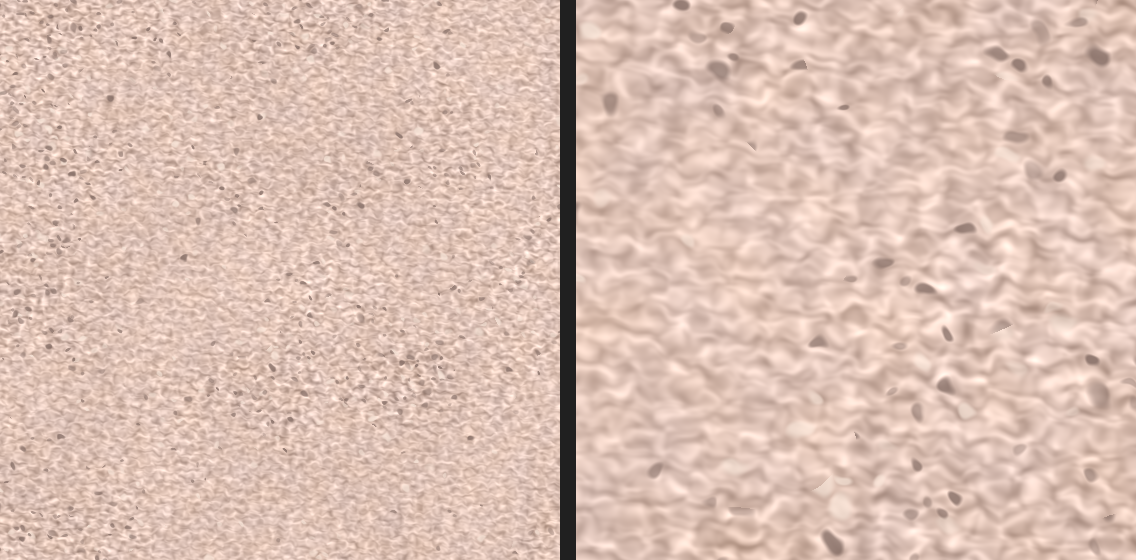
Left: the whole. Right: its middle third, enlarged.
Write a WebGL 2 fragment shader that draws this texture.

```glsl
#version 300 es
precision highp float;

uniform vec2 u_resolution;
out vec4 fragColor;

float hash(vec2 p) {
    return fract(sin(dot(p, vec2(127.1, 311.7))) * 43758.5453);
}

mat2 rotate(float angle) {
    float c = cos(angle), s = sin(angle);
    return mat2(c, s, -s, c);
}

float cornerSlope(vec2 cell, vec2 offset) {
    float angle = 6.28318 * hash(cell);
    return dot(vec2(cos(angle), sin(angle)), offset);
}

// Gradient noise centred on zero
float noise(vec2 p) {
    vec2 i = floor(p), f = fract(p);
    vec2 w = f * f * f * (f * (f * 6.0 - 15.0) + 10.0);
    vec2 e = vec2(1.0, 0.0);
    float low = mix(cornerSlope(i, f), cornerSlope(i + e, f - e), w.x);
    float high = mix(cornerSlope(i + e.yx, f - e.yx), cornerSlope(i + 1.0, f - 1.0), w.x);
    return mix(low, high, w.y);
}

// Coverage of scattered, roughly elliptical grains, one per chosen cell
float specks(vec2 p, float seed, float chance) {
    vec2 home = floor(p);
    float cover = 0.0;
    for (int y = -1; y <= 1; y++) {
        for (int x = -1; x <= 1; x++) {
            vec2 cell = home + vec2(x, y);
            vec2 key = cell + seed;
            if (hash(key) > chance) continue;
            vec2 centre = cell + vec2(hash(key + 17.3), hash(key + 41.9));
            vec2 d = rotate(1.6 * (hash(key + 5.7) - 0.35)) * (p - centre);
            float size = mix(0.3, 0.6, pow(hash(key + 29.1), 2.0));
            float r = length(d / vec2(size, size * mix(0.5, 0.85, hash(key + 63.5))));
            float strength = mix(0.4, 1.0, hash(key + 77.7));
            cover = max(cover, strength * (1.0 - smoothstep(0.55, 1.25, r)));
        }
    }
    return cover;
}

void main() {
    vec2 uv = gl_FragCoord.xy / u_resolution.y;
    vec2 p = rotate(0.12) * uv;

    // Uneven outlines for all grains
    vec2 warp = vec2(noise(p * 75.0 + 9.0), noise(p * 75.0 + 51.0));
    vec2 q = p + 0.005 * warp;

    // Coarse gritty areas, more common toward the top
    float patches = noise(uv * 3.6 + 4.3) + 0.5 * noise(uv * 9.0 + 23.0);
    float grit = smoothstep(-0.25, 0.5, patches + 0.45 * (uv.y - 0.5));

    // Flattened sand grains at two sizes
    float grain = 0.21 * noise(q * vec2(58.0, 106.0));
    grain += 0.16 * noise(q * vec2(112.0, 185.0) + 37.0);
    float tone = grain * (0.88 + 0.35 * grit);
    tone += 0.035 * noise(uv * 5.0 + 71.0);
    vec3 color = vec3(0.873, 0.763, 0.713) + tone;

    // Faint shifts between warm and cool sand
    color += vec3(0.012, 0.0, -0.02) * noise(uv * 22.0 + 13.0);

    // Pale chips, then dark mineral grains
    float pale = specks(q * 62.0, 11.0, 0.025 + 0.11 * grit);
    color = mix(color, vec3(0.98, 0.91, 0.86), 0.75 * pale);
    float dark = specks(q * 76.0, 83.0, 0.012 + 0.22 * grit * grit);
    color = mix(color, vec3(0.50, 0.41, 0.38), 0.8 * dark);

    fragColor = vec4(clamp(color, 0.0, 1.0), 1.0);
}
```
